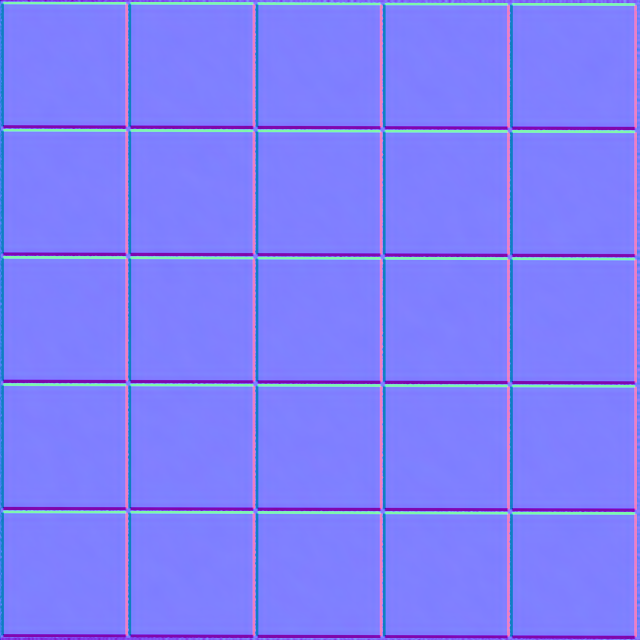
Write a three.js fragment shader that draws this texture map.

```glsl
varying vec2 vUv;

const float TILES = 5.0;
const float PITCH = 0.1988;
const vec2 ORIGIN = vec2(0.0016, 0.0026);
const float ROW_TILT = 0.0026;
const float SOFT = 0.0011;

vec2 hashGradient(vec2 cell) {
  vec2 h = vec2(dot(cell, vec2(127.1, 311.7)), dot(cell, vec2(269.5, 183.3)));
  return fract(sin(h) * 43758.5) * 2.0 - 1.0;
}

float gradientNoise(vec2 p) {
  vec2 i = floor(p);
  vec2 f = p - i;
  vec2 u = f * f * f * (f * (f * 6.0 - 15.0) + 10.0);
  vec2 e = vec2(1.0, 0.0);
  float a = dot(hashGradient(i), f);
  float b = dot(hashGradient(i + e.xy), f - e.xy);
  float c = dot(hashGradient(i + e.yx), f - e.yx);
  float d = dot(hashGradient(i + e.xx), f - e.xx);
  return mix(mix(a, b, u.x), mix(c, d, u.x), u.y);
}

float band(float d, float low, float high, float soft) {
  return smoothstep(low - soft, low + soft, d)
       * (1.0 - smoothstep(high - soft, high + soft, d));
}

// Opposing slopes on the two walls of a groove, meeting at a ragged seam
float grooveSlope(float d, float lowWidth, float highWidth, float seam, float peak) {
  return peak * (band(d, -lowWidth, seam, SOFT) - band(d, seam, highWidth, SOFT));
}

// Faint ringing that dies away from the groove into the tile
float rimRipple(float d, float strength) {
  float a = abs(d);
  return sign(d) * strength * sin(a * 520.0) * exp(-a * 95.0)
       * smoothstep(0.004, 0.008, a);
}

// Gentle diagonal unevenness of the tile face
vec2 faceSlope(vec2 p, float strength) {
  vec2 q = vec2(p.x + p.y, (p.y - p.x) * 0.6) * 24.0;
  vec2 broad = vec2(gradientNoise(q), gradientNoise(q + 37.0));
  vec2 fine = vec2(gradientNoise(q * 2.3 + 11.0), gradientNoise(q * 2.3 + 71.0));
  return strength * (broad + 0.5 * fine);
}

// Streaks in the thin strip beyond the outermost grooves
vec2 marginSlope(vec2 p, vec2 outside) {
  float across = gradientNoise(vec2(p.x * 190.0, p.y * 40.0));
  float along = gradientNoise(vec2(p.x * 40.0, p.y * 190.0));
  float topFade = mix(0.6, 0.2, smoothstep(0.1, 0.35, p.x));
  float sideFade = mix(0.5, 0.1, step(0.5, p.x));
  return -outside * vec2(sideFade + 0.8 * along, topFade + 0.8 * across);
}

void main() {
  vec2 p = vUv;
  p.y += ROW_TILT * (vUv.x - 0.5);

  // Signed offset from the nearest groove on each axis
  vec2 grid = (p - ORIGIN) / PITCH;
  vec2 d = (fract(grid + 0.5) - 0.5) * PITCH;

  vec2 edge = vec2(SOFT / PITCH);
  vec2 inside = smoothstep(-edge, edge, grid)
              * (1.0 - smoothstep(TILES - edge, TILES + edge, grid));
  float sheet = inside.x * inside.y;

  // Ragged seams and walls
  vec2 seam = vec2(0.0014 * gradientNoise(vec2(grid.x * 3.0, p.y * 230.0)),
                   0.0008 * gradientNoise(vec2(p.x * 230.0, grid.y * 3.0)));
  vec2 walls = vec2(grooveSlope(d.x, 0.0046, 0.0046, seam.x, 0.87),
                    grooveSlope(d.y, 0.0046, 0.0054, seam.y, 0.94));

  // Grooves flatten where they cross
  walls *= smoothstep(vec2(0.0015), vec2(0.0052), abs(d.yx));

  vec2 ripple = vec2(rimRipple(d.x, 0.09), rimRipple(d.y, 0.09));
  vec2 slope = sheet * (walls + ripple + faceSlope(p, 0.035));
  slope += marginSlope(p, 1.0 - inside);
  slope *= min(1.0, 0.96 / max(length(slope), 0.001));

  // Pack the unit normal into colour
  vec3 normal = vec3(slope, sqrt(1.0 - dot(slope, slope)));
  gl_FragColor = vec4(normal * 0.5 + 0.5, 1.0);
}
```
